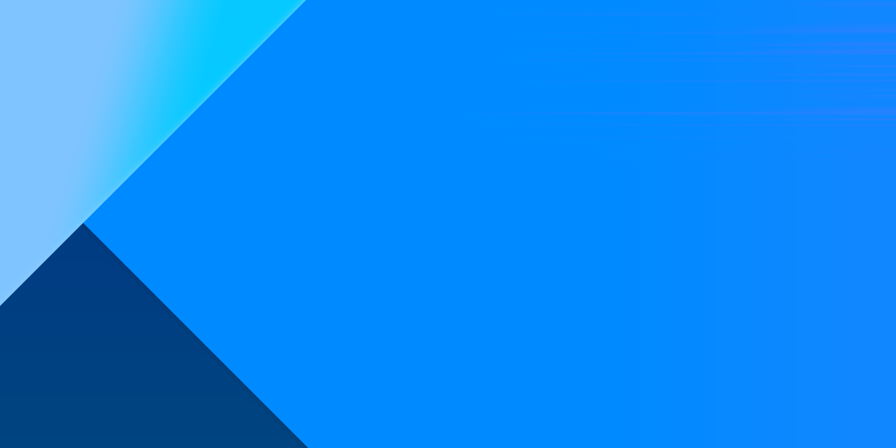
Reproduce this background procedurally as a WebGL 1 fragment shader.

```glsl
precision highp float;
// Flat blue field with two folded panels at the left: a pale-to-cyan corner
// above a navy wedge. Panels are half planes; faint streaks at the upper right
// come from value noise stretched along x. Lengths are in canvas heights.

uniform vec2 u_resolution;

const vec3 FIELD_BLUE   = vec3(0.0, 0.542, 1.0);
const vec3 FIELD_RIGHT  = vec3(0.065, 0.53, 1.0);
const vec3 STREAK_TINT  = vec3(0.25, 0.48, 1.0);
const vec3 PALE_BLUE    = vec3(0.5, 0.77, 1.0);
const vec3 CYAN         = vec3(0.02, 0.79, 1.0);
const vec3 RIM_LIGHT    = vec3(0.62, 0.85, 1.0);
const vec3 NAVY_TOP     = vec3(0.0, 0.235, 0.51);
const vec3 NAVY_BOTTOM  = vec3(0.0, 0.265, 0.505);

const float LIGHT_REACH = 0.683;  // x + depth along the pale panel's edge
const float NAVY_OFFSET = 0.312;  // depth - x along the navy panel's edge
const float RIM_WIDTH   = 0.005;
const float STREAK_ROWS = 150.0;
const float MAIN_STREAK = 0.253;  // depth of the strongest streak
const float DIAGONAL    = 0.70711;

float hash(vec2 p) {
  vec3 q = fract(p.xyx * vec3(0.1031, 0.1030, 0.0973));
  q += dot(q, q.yzx + 33.33);
  return fract((q.x + q.y) * q.z);
}

float noise(vec2 p) {
  vec2 i = floor(p);
  vec2 f = fract(p);
  f = f * f * (3.0 - 2.0 * f);
  float low = mix(hash(i), hash(i + vec2(1.0, 0.0)), f.x);
  float high = mix(hash(i + vec2(0.0, 1.0)), hash(i + vec2(1.0, 1.0)), f.x);
  return mix(low, high, f.y);
}

// Coverage of a half plane whose inside distance is positive.
float coverage(float dist, float pixel) {
  return clamp(dist / pixel + 0.5, 0.0, 1.0);
}

// Thin horizontal streaks, growing toward the right and fading downward.
float streaks(vec2 p) {
  float rows = noise(vec2(p.x * 1.5, p.y * STREAK_ROWS));
  float band = 1.0 - smoothstep(0.26, 0.38, p.y);
  float scattered = smoothstep(0.55, 1.0, rows) * band * smoothstep(0.9, 2.0, p.x);
  float main = exp(-pow((p.y - MAIN_STREAK) / 0.003, 2.0));
  return 0.5 * scattered + 0.4 * main * smoothstep(0.95, 1.5, p.x);
}

void main() {
  float pixel = 1.0 / u_resolution.y;
  vec2 p = gl_FragCoord.xy * pixel;
  p.y = 1.0 - p.y;  // depth below the top edge

  // Blue field
  vec3 color = mix(FIELD_BLUE, FIELD_RIGHT, smoothstep(1.3, 2.0, p.x));
  color = mix(color, STREAK_TINT, streaks(p));

  // Navy wedge with a slightly darker edge
  float navyDist = (p.y - p.x - NAVY_OFFSET) * DIAGONAL;
  vec3 navy = mix(NAVY_TOP, NAVY_BOTTOM, smoothstep(0.5, 1.0, p.y));
  navy *= 1.0 - 0.15 * exp(-abs(navyDist) / RIM_WIDTH);
  color = mix(color, navy, coverage(navyDist, pixel));

  // Pale corner turning cyan toward its edge, with a thin bright rim
  float lightDist = (LIGHT_REACH - p.x - p.y) * DIAGONAL;
  vec3 light = mix(PALE_BLUE, CYAN, smoothstep(0.25, 0.53, p.x + 0.3 * p.y));
  float rim = exp(-abs(lightDist) / RIM_WIDTH);
  light = mix(light, RIM_LIGHT, 0.5 * rim);
  color = mix(color, light, coverage(lightDist, pixel));

  gl_FragColor = vec4(color, 1.0);
}
```
